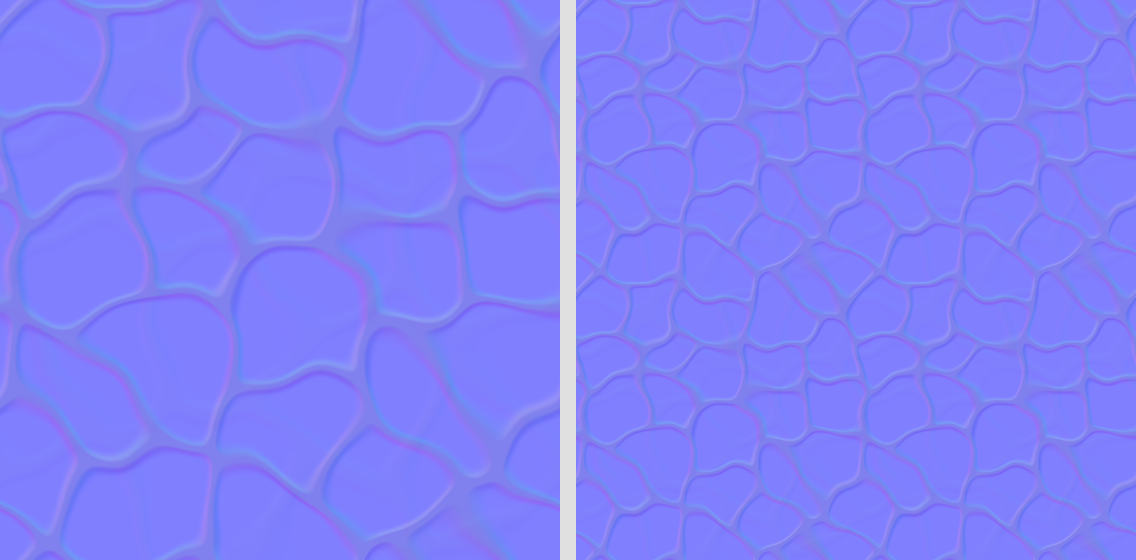
Left: one tile. Right: repeated 2 by 2.
Write a WebGL 2 fragment shader that draws this texture map.

```glsl
#version 300 es
precision highp float;
// Tiling normal map of a web of soft, wavy ridges, like light on a pool floor.
// Each layer is a cellular noise whose sites are blended by soft weights, which
// gives a rounded ridge between cells and its slope in a single pass.

uniform vec2 u_resolution;
out vec4 fragColor;

const float TAU = 6.2831853;

// Main web and the faint web behind it
const float MAIN_CELLS = 5.0;        // whole repeats per tile
const float FAINT_CELLS = 4.0;
const float MAIN_SHARPNESS = 18.5;   // higher is a thinner ridge
const float FAINT_SHARPNESS = 15.5;
const float FAINT_AMOUNT = 0.22;
const float JITTER = 0.86;           // 0 is a square grid, 1 is fully scattered

// Shape and shading
const float WOBBLE = 0.013;          // bend of the ridges, in tile widths
const float FOOT = 0.12;             // height below which a ridge is cut to flat
const float TILT = 0.082;            // red and green swing on the slopes
const float BLUE_DIP = 0.065;        // loss of blue over a ridge
const vec3 FLAT_COLOR = vec3(0.5, 0.5, 1.0);

vec2 hash2(vec2 cell, float seed) {
    vec3 q = fract(vec3(cell.xyx + seed) * vec3(0.1031, 0.1030, 0.0973));
    q += dot(q, q.yzx + 33.33);
    return fract((q.xx + q.yz) * q.zy);
}

// Layered sines with whole frequencies, so the bend wraps at the tile edge
vec2 wobble(vec2 p, float phase) {
    vec2 a = TAU * p + phase;
    vec2 broad = sin(vec2(3.0 * a.y + 2.0 * a.x, 3.0 * a.x - 2.0 * a.y));
    vec2 fine = sin(vec2(5.0 * a.y - 2.0 * a.x + 1.7, 6.0 * a.x + 2.0 * a.y + 4.1));
    return WOBBLE * (broad + 0.65 * fine);
}

// Eases the height to a flat floor and crest, and scales the slope to suit
vec3 shapeRidge(vec2 slope, float height) {
    float u = clamp((height - FOOT) / (1.0 - FOOT), 0.0, 1.0);
    float steepness = 6.0 * u * (1.0 - u) / (1.0 - FOOT);
    return vec3(slope * steepness, u * u * (3.0 - 2.0 * u));
}

// Returns the ridge slope in xy and its height in z
vec3 ridgeWeb(vec2 p, float cells, float sharpness, float seed) {
    vec2 q = (p + wobble(p, seed)) * cells;
    vec2 home = floor(q);
    float sum = 0.0;
    float sumSq = 0.0;
    vec2 pull = vec2(0.0);
    vec2 pullSq = vec2(0.0);
    for (int j = -2; j <= 2; j++) {
        for (int i = -2; i <= 2; i++) {
            vec2 cell = home + vec2(i, j);
            vec2 scatter = hash2(mod(cell, cells), seed) - 0.5;
            vec2 offset = q - (cell + 0.5 + JITTER * scatter);
            float dist = max(length(offset), 1e-4);
            vec2 away = offset / dist;
            float weight = exp(-sharpness * dist);
            sum += weight;
            sumSq += weight * weight;
            pull += weight * away;
            pullSq += weight * weight * away;
        }
    }
    float share = sumSq / (sum * sum);
    vec2 slope = 4.0 * (pullSq / (sum * sum) - share * pull / sum);
    return shapeRidge(slope, 2.0 * (1.0 - share));
}

void main() {
    vec2 p = gl_FragCoord.xy / u_resolution;

    vec3 web = ridgeWeb(p, MAIN_CELLS, MAIN_SHARPNESS, 11.0);
    vec3 faint = ridgeWeb(p, FAINT_CELLS, FAINT_SHARPNESS, 47.0);

    // The faint web fades in and out across the tile
    float fade = 0.7 + 0.3 * sin(TAU * (p.x + 2.0 * p.y)) * sin(TAU * (2.0 * p.x - p.y));
    web += FAINT_AMOUNT * fade * faint;

    // Encode the slope as a normal map colour
    vec3 shade = vec3(TILT * web.x, -TILT * web.y, -BLUE_DIP * web.z);
    fragColor = vec4(clamp(FLAT_COLOR + shade, 0.0, 1.0), 1.0);
}
```
